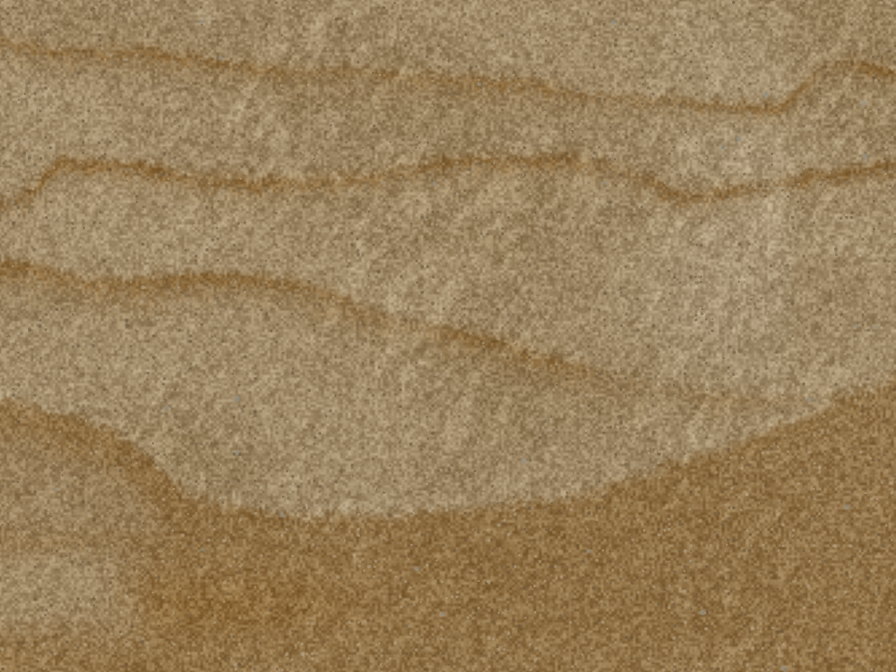
Write a Shadertoy shader that draws this texture.

```glsl
// Weathered sandstone: pale beds crossed by rusty veins above a brown layer.
// Curves in x place the veins; layered value noise adds stains and sand grain,
// and stretched noise in a tilted frame makes the pale chisel strokes.

float hash(vec2 p) {
    vec3 q = fract(vec3(p.xyx) * 0.1031);
    q += dot(q, q.yzx + 33.33);
    return fract((q.x + q.y) * q.z);
}

float noise(vec2 p) {
    vec2 i = floor(p), f = fract(p);
    f = f * f * (3.0 - 2.0 * f);
    return mix(mix(hash(i), hash(i + vec2(1, 0)), f.x),
               mix(hash(i + vec2(0, 1)), hash(i + vec2(1, 1)), f.x), f.y);
}

float fbm(vec2 p) {
    float sum = 0.0, amp = 0.5;
    for (int i = 0; i < 4; i++) {
        sum += amp * noise(p);
        p = mat2(1.6, 1.2, -1.2, 1.6) * p + 17.3;
        amp *= 0.5;
    }
    return sum / 0.9375;
}

// Bell profile with separate widths above and below the curve
float vein(float d, float above, float below) {
    float t = d / (d > 0.0 ? above : below);
    return exp(-t * t);
}

float blob(vec2 p, vec2 centre, vec2 size) {
    vec2 q = (p - centre) / size;
    return exp(-dot(q, q));
}

// Scattered irregular specks; density is the share of filled cells
float specks(vec2 p, float density, float radius) {
    vec2 cell = floor(p);
    vec2 centre = 0.35 + 0.3 * vec2(hash(cell + 7.1), hash(cell + 19.7));
    float r = radius * (0.5 + 0.5 * hash(cell + 31.3) + 0.5 * noise(p * 3.0));
    float dotShape = 1.0 - smoothstep(r * 0.4, r * 1.3, length(fract(p) - centre));
    return dotShape * step(hash(cell), density);
}

// Short strokes leaning to the right
float chisel(vec2 p) {
    p.x += 0.012 * noise(p * 14.0);
    vec2 dir = normalize(vec2(0.53, 0.85));
    vec2 q = vec2(dot(p, dir), dot(p, vec2(-dir.y, dir.x)));
    return smoothstep(0.5, 0.85, noise(q * vec2(27.0, 74.0) + 40.0));
}

void mainImage(out vec4 fragColor, in vec2 fragCoord) {
    vec2 p = fragCoord / iResolution.y;
    float x = p.x;
    float stain = fbm(p * vec2(4.0, 7.0) + 3.0);
    float crumb = noise(p * 75.0);
    float sand = noise(p * 150.0 + 50.0);
    float y = p.y + 0.026 * (fbm(p * 9.0) - 0.5)
            + 0.01 * (crumb - 0.5) + 0.012 * (sand - 0.5);

    // Heights of the veins and of the brown layer
    float topVein = 0.937 - 0.085 * x + 0.07 * smoothstep(1.15, 1.24, x);
    float midVein = 0.745 + 0.017 * cos(9.0 * (x - 0.77))
                  - 0.06 * (1.0 - smoothstep(0.02, 0.1, x))
                  - 0.025 * exp(-pow((x - 1.02) / 0.06, 2.0));
    float lowVein = 0.584 - 0.175 * smoothstep(0.25, 1.15, x)
                  + 0.02 * cos(15.0 * x) * exp(-2.5 * x);
    float brownTop = 0.231 + 0.36 * (x - 0.56) * (x - 0.56)
                   + 0.064 * (1.0 - smoothstep(0.16, 0.3, x));

    // Pale beds with broad tonal drift
    vec3 col = mix(vec3(0.6, 0.51, 0.37), vec3(0.64, 0.557, 0.425),
                   smoothstep(0.25, 0.75, stain));
    float bleached = blob(p, vec2(1.1, 0.62), vec2(0.14, 0.2))
                   + 0.5 * blob(p, vec2(1.1, 0.93), vec2(0.13, 0.13));
    bleached *= 1.0 - 0.75 * smoothstep(1.17, 1.21, x + 0.02 * stain);
    col = mix(col, vec3(0.665, 0.595, 0.475), 0.75 * bleached);

    // Brown layer, with a paler window at the lower left
    float brown = smoothstep(0.012, -0.012, y - brownTop);
    float window = (1.0 - smoothstep(0.15, 0.27, x + 0.12 * (stain - 0.5)))
                 * smoothstep(0.02, 0.1, y) * smoothstep(0.03, 0.08, brownTop - y);
    window *= 1.0 - 0.6 * vein(y - 0.2, 0.02, 0.025);
    vec3 brownCol = mix(vec3(0.54, 0.415, 0.245), vec3(0.59, 0.475, 0.31), stain);
    brownCol = mix(brownCol, vec3(0.56, 0.41, 0.2),
                   0.5 * blob(p, vec2(0.34, 0.1), vec2(0.2, 0.05)) * (0.4 + stain));
    col = mix(col, brownCol, brown * (1.0 - 0.8 * window));

    // Rusty veins: broken line and softer halo
    float patchy = (0.3 + 0.9 * noise(p * vec2(13.0, 20.0))) * (0.6 + 0.8 * sand);
    float fade = 1.0 - 0.6 * smoothstep(0.5, 1.15, x);
    float rust = 0.6 * vein(y - topVein, 0.007, 0.01)
               + 0.3 * vein(y - topVein, 0.014, 0.035)
               + 0.6 * vein(y - midVein, 0.009, 0.012)
               + 0.22 * vein(y - midVein, 0.018, 0.04)
               + fade * 0.65 * vein(y - lowVein, 0.012, 0.038)
               + fade * 0.3 * vein(y - lowVein, 0.007, 0.009)
               + 0.4 * vein(y - brownTop, 0.008, 0.014);
    rust *= 1.0 - smoothstep(1.17, 1.33, x) * step(y, 0.5);
    col = mix(col, vec3(0.53, 0.395, 0.21), clamp(rust * patchy, 0.0, 0.9));

    // Tool marks in clusters, strongest on the right
    float marks = smoothstep(0.35, 0.7, noise(p * 5.5 + 8.0));
    marks = 0.35 + 0.5 * marks + 0.6 * blob(p, vec2(1.07, 0.4), vec2(0.17, 0.25));
    col += vec3(0.065, 0.07, 0.07) * (chisel(p) - 0.25) * marks * (1.0 - 0.3 * brown);

    // Sand grain, dark minerals and rare blue-grey chips
    float grain = 0.17 * (noise(p * 250.0) - 0.5) + 0.08 * (sand - 0.5);
    col += grain * vec3(0.95, 1.0, 1.0) + 0.025 * (crumb - 0.5);
    col = mix(col, vec3(0.4, 0.33, 0.23), 0.55 * specks(p * 125.0, 0.06, 0.32));
    col = mix(col, vec3(0.74, 0.68, 0.57), 0.5 * specks(p * 130.0 + 70.0, 0.05, 0.32));
    col = mix(col, vec3(0.58, 0.59, 0.56), 0.6 * specks(p * 75.0 + 90.0, 0.003, 0.3));

    fragColor = vec4(clamp(col, 0.0, 1.0), 1.0);
}
```
